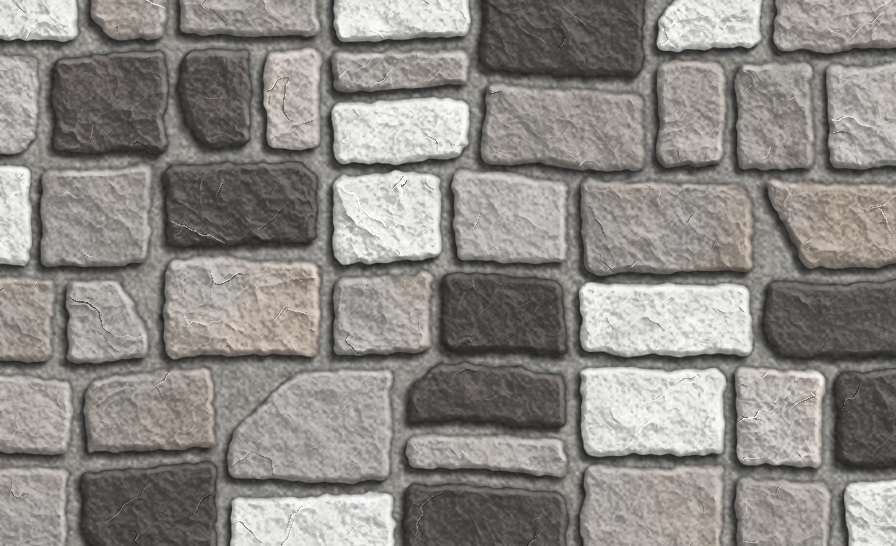
A WebGL 2 fragment shader for this texture:

```glsl
#version 300 es
precision highp float;
// Ashlar wall: a pinwheel of five blocks is split at random into rough
// rectangular stones, each broken into chips by an envelope of tilted facets
// (cellular noise), lit from the upper right and set in gritty grey mortar.

uniform vec2 u_resolution;
out vec4 fragColor;

const float JOINT = 0.0105;       // half width of the mortar joint
const float SLANT = 0.10;         // how far stone sides lean
const float CORNER = 0.017;       // corner radius
const float BEVEL = 0.013;        // width of the broken stone edge
const float MIN_AREA = 0.046;     // blocks below this area are never split
const float MAX_AREA = 0.125;     // blocks above this area always are
const vec2 SMALL = vec2(0.36, 0.20); // blocks within this size stay whole
const float WHITE_SHARE = 0.29;
const float DARK_SHARE = 0.22;
const vec2 LIGHT = vec2(0.62, 0.78);
const vec3 WHITE = vec3(0.895, 0.90, 0.89);
const vec3 DARK = vec3(0.315, 0.30, 0.292);
const vec3 GREY_LOW = vec3(0.57, 0.555, 0.54);
const vec3 GREY_HIGH = vec3(0.74, 0.73, 0.72);
const vec3 MORTAR = vec3(0.57, 0.565, 0.545);
const vec3 RUST = vec3(1.05, 0.985, 0.93);

struct Stone { float dist; float id; };

float hash(vec2 p) {
  vec3 q = fract(p.xyx * 0.1031);
  q += dot(q, q.yzx + 33.33);
  return fract((q.x + q.y) * q.z);
}

vec2 hash2(vec2 p) { return vec2(hash(p), hash(p + 71.7)); }

float noise(vec2 p) {
  vec2 i = floor(p), f = fract(p);
  f = f * f * (3.0 - 2.0 * f);
  return mix(mix(hash(i), hash(i + vec2(1, 0)), f.x),
             mix(hash(i + vec2(0, 1)), hash(i + vec2(1, 1)), f.x), f.y);
}

float fbm(vec2 p) {
  return 0.55 * noise(p) + 0.29 * noise(p * 2.1 + 9.0) + 0.16 * noise(p * 4.3 + 23.0);
}

// Chips: slightly hollow tilted facets that meet in sharp ridges.
float chips(vec2 p) {
  vec2 base = floor(p);
  float low = 9.0;
  for (int y = -1; y <= 1; y++)
    for (int x = -1; x <= 1; x++) {
      vec2 cell = base + vec2(x, y);
      vec2 o = p - cell - hash2(cell);
      low = min(low, dot(o, hash2(cell + 13.0) - 0.5) * 1.5 + 0.55 * dot(o, o));
    }
  return low;
}

float smoothMax(float a, float b, float k) {
  float h = max(k - abs(a - b), 0.0);
  return max(a, b) + h * h / (4.0 * k);
}

// Signed distance to the stone of the block that holds p.
Stone wall(vec2 p) {
  vec2 lo = vec2(-0.09, -0.06);
  vec2 hi = vec2(u_resolution.x / u_resolution.y + 0.08, 1.07);
  vec2 a = mix(lo, hi, vec2(0.38, 0.35)), b = mix(lo, hi, vec2(0.63, 0.66));
  float id = 8.0;
  // Pinwheel start, so that no joint runs right across the wall.
  if (p.x < b.x && p.y < a.y) { hi = vec2(b.x, a.y); }
  else if (p.x >= b.x && p.y < b.y) { lo.x = b.x; hi.y = b.y; id = 9.0; }
  else if (p.x >= a.x && p.y >= b.y) { lo = vec2(a.x, b.y); id = 10.0; }
  else if (p.x < a.x) { hi.x = a.x; lo.y = a.y; id = 11.0; }
  else { lo = a; hi = b; id = 12.0; }

  for (int i = 0; i < 6; i++) {
    vec2 size = hi - lo;
    float r = hash(vec2(id, 1.7));
    if (size.x * size.y < mix(MIN_AREA, MAX_AREA, r * r * r)) break;
    if (all(lessThan(size, SMALL))) break;
    bool wide = size.x > size.y * mix(1.2, 1.8, hash(vec2(id, 5.3)));
    int axis = wide || size.y < SMALL.y ? 0 : 1;
    float cut = mix(lo[axis], hi[axis], mix(0.40, 0.60, hash(vec2(id, 8.9))));
    bool upper = p[axis] > cut;
    if (upper) lo[axis] = cut; else hi[axis] = cut;
    id = id * 2.0 + (upper ? 1.0 : 0.0);
  }

  // Leaning sides, tight corners, and one corner that may be struck off.
  vec2 extent = 0.5 * (hi - lo), q = p - 0.5 * (lo + hi), side = sign(q);
  vec2 lean = (vec2(hash(vec2(id, 23.0 + side.x)), hash(vec2(id, 33.0 + side.y))) - 0.5) * SLANT;
  lean *= min(extent / extent.yx, 1.0);
  vec2 e = abs(q) - extent + JOINT + abs(lean) * extent.yx + lean * q.yx + CORNER;
  float d = length(max(e, 0.0)) + min(max(e.x, e.y), 0.0) - CORNER;
  vec2 corner = sign(hash2(vec2(id, 41.0)) - 0.5);
  vec2 n = normalize(vec2(1.0, mix(0.5, 1.2, hash(vec2(id, 47.0)))));
  float loss = min(extent.x, extent.y) * 0.8 * smoothstep(0.55, 1.0, hash(vec2(id, 53.0)));
  d = smoothMax(d, dot(q * corner, n) - dot(extent, n) + JOINT + loss, 0.012);
  d += 0.013 * (fbm(p * 19.0) - 0.5) + 0.006 * (noise(p * 62.0) - 0.5);
  return Stone(d, id);
}

float relief(vec2 p) {
  Stone s = wall(p);
  float rough = mix(0.45, 1.0, hash(vec2(s.id, 61.0)));
  float turn = 1.8 * (hash(vec2(s.id, 83.0)) - 0.5);
  vec2 w = p + 0.07 * vec2(fbm(p * 15.0), fbm(p * 15.0 + 50.0));
  w = mat2(cos(turn), sin(turn), -sin(turn), cos(turn)) * w + s.id * 0.37;
  float carve = 0.040 * chips(w * vec2(9.0, 15.0)) + 0.021 * chips(w * vec2(22.0, 32.0) + 5.0)
              + 0.008 * chips(w * 62.0 + 11.0) + 0.013 * fbm(p * 42.0);
  float rise = smoothstep(0.0, BEVEL, -s.dist);
  return rise * (0.011 + rough * carve) + 0.0034 * noise(p * 140.0) + 0.003 * noise(p * 75.0);
}

vec3 stoneColor(float id, vec2 p) {
  float pick = fract(id * 0.618034 + 0.13);
  if (pick < WHITE_SHARE) return WHITE;
  if (pick < WHITE_SHARE + DARK_SHARE) return DARK * mix(0.88, 1.15, hash(vec2(id, 67.0)));
  vec3 grey = mix(GREY_LOW, GREY_HIGH, hash(vec2(id, 71.0)));
  float stain = hash(vec2(id, 79.0)) * smoothstep(0.3, 0.7, fbm(p * 5.0 + id));
  return grey * mix(vec3(1.0), RUST, stain);
}

void main() {
  vec2 p = gl_FragCoord.xy / u_resolution.y;
  p.y += 0.008 * sin(p.x * 5.0 + 1.0) + 0.004 * sin(p.x * 13.0);
  float px = 1.0 / u_resolution.y;
  Stone s = wall(p);

  // Slope towards the light, softly limited.
  float eps = 0.0026, h = relief(p);
  vec2 slope = vec2(relief(p + vec2(eps, 0)) - h, relief(p + vec2(0, eps)) - h) / eps;
  float lit = -dot(slope, LIGHT);
  lit /= 1.0 + 0.5 * abs(lit);

  // Stone face: dark hollows scale down, bright ridges ease towards white.
  float blotch = 0.92 + 0.16 * fbm(p * 22.0 + s.id);
  float grain = 0.94 + 0.12 * noise(p * 210.0);
  vec3 face = min(stoneColor(s.id, p) * blotch * grain, 0.97);
  face *= 1.0 + 0.36 * min(lit, 0.0) + 0.75 * (1.0 - face) * max(lit, 0.0);
  face *= mix(0.80, 1.0, smoothstep(0.0, 0.008, -s.dist));

  // Mortar: sandy grit, cast shadow at lower left, contact darkening.
  float shade = smoothstep(0.010, -0.008, wall(p + LIGHT * 0.015).dist);
  float sand = 0.76 + 0.24 * fbm(p * 55.0) + 0.24 * noise(p * 190.0);
  vec3 joint = MORTAR * sand * (1.0 + 0.30 * lit) * mix(1.0, 0.40, shade);
  joint *= mix(0.75, 1.0, smoothstep(0.0, 0.009, s.dist));

  fragColor = vec4(mix(joint, face, smoothstep(px, -px, s.dist)), 1.0);
}
```
